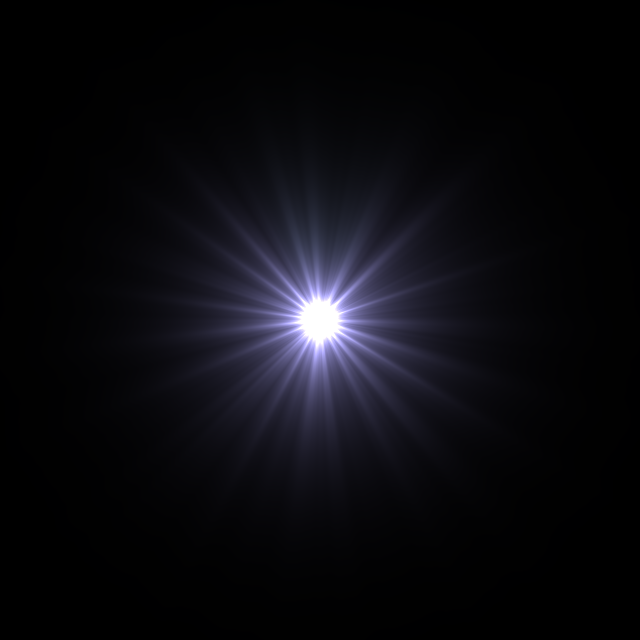
This background is drawn by a Shadertoy shader. Its source:

```glsl
#define RAY_COUNT 20
#define FIRST_RAY 189.3
#define CORE_RADIUS 0.022
#define GLOW_GAIN 0.034
#define GLOW_SOFTNESS 0.006
#define GLOW_REACH 0.27
#define RAY_GAIN 0.5
#define GAP_LEVEL 0.79
#define STREAK_GAIN 0.2
#define GLOW_TINT vec3(1.0, 0.97, 1.43)
#define CROWN_TINT vec3(0.95, 1.03, 1.40)

const float TAU = 6.2831853;

float hash(float n) {
    return fract(sin(n * 12.9898) * 43758.5453);
}

vec2 gradientAt(vec2 cell) {
    float angle = TAU * hash(dot(cell, vec2(1.0, 57.0)));
    return vec2(cos(angle), sin(angle));
}

float gradientNoise(vec2 p) {
    vec2 cell = floor(p);
    vec2 f = fract(p);
    vec2 u = f * f * f * (f * (f * 6.0 - 15.0) + 10.0);
    vec2 e = vec2(0.0, 1.0);
    float a = dot(gradientAt(cell), f);
    float b = dot(gradientAt(cell + e.yx), f - e.yx);
    float c = dot(gradientAt(cell + e.xy), f - e.xy);
    float d = dot(gradientAt(cell + e.yy), f - e.yy);
    return mix(mix(a, b, u.x), mix(c, d, u.x), u.y);
}

// Direction of a ray: even spacing bent by a few harmonics
float rayAngle(float index) {
    float t = TAU * index / float(RAY_COUNT);
    float bend = 4.1 * cos(t) - 5.5 * sin(t)
               - 6.0 * cos(2.0 * t) - 1.2 * sin(2.0 * t)
               - 1.5 * cos(4.0 * t) - 1.2 * cos(8.0 * t)
               + 1.4 * cos(10.0 * t);
    return radians(FIRST_RAY + bend) + t;
}

// Sum of soft-tailed beams, narrow near the horizontal and wide near the vertical
float rays(float angle, float radius) {
    float sum = 0.0;
    float fade = exp(-0.3 * radius / GLOW_REACH);
    for (int i = 0; i < RAY_COUNT; i++) {
        float index = float(i);
        float center = rayAngle(index);
        float steep = pow(abs(sin(center)), 4.0);
        float width = radians(mix(2.2, 4.6, steep));
        float strength = 0.85 + 0.3 * cos(TAU * index / 4.0);
        float offset = abs(mod(angle - center + 0.5 * TAU, TAU) - 0.5 * TAU);
        sum += strength * fade / (1.0 + pow(offset / width, 2.0));
    }
    return sum;
}

void mainImage(out vec4 fragColor, in vec2 fragCoord) {
    vec2 p = (fragCoord - 0.5 * iResolution.xy) / min(iResolution.x, iResolution.y);
    float radius = max(length(p), 0.0001);
    vec2 direction = p / radius;
    float angle = atan(p.y, p.x);

    // Fine streaks stay seamless by sampling noise around a circle
    float streaks = gradientNoise(direction * 9.0 + 4.3)
                  + 0.5 * gradientNoise(direction * 21.0 + 17.7);
    float beams = GAP_LEVEL + RAY_GAIN * rays(angle, radius) + STREAK_GAIN * streaks;

    // Inverse falloff with a soft outer limit
    float glow = GLOW_GAIN / (radius + GLOW_SOFTNESS) * exp(-pow(radius / GLOW_REACH, 2.0));
    float core = 0.9 * exp(-pow(radius / CORE_RADIUS, 2.0));

    // Cooler grey above the core
    float crown = smoothstep(0.8, 1.0, direction.y) * smoothstep(0.04, 0.15, radius);
    vec3 tint = mix(GLOW_TINT, CROWN_TINT, crown);

    vec3 color = tint * glow * max(beams, 0.0) + core;
    fragColor = vec4(clamp(color, 0.0, 1.0), 1.0);
}
```
